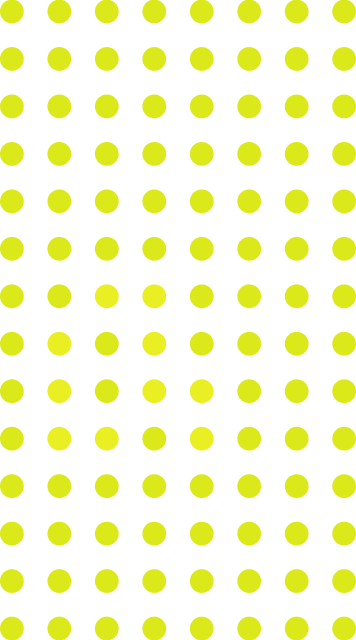
A Shadertoy shader for this pattern:

```glsl
// 1 inside a disc of the given radius, softened over one pixel
float disc(vec2 p, float radius, float pixel) {
    return clamp(0.5 + (radius - length(p)) / pixel, 0.0, 1.0);
}

// Scattered brighter dots within a four by four block of cells
float brightCell(vec2 cell) {
    vec2 q = cell + 3.0;
    bool inBlock = all(greaterThanEqual(q, vec2(-0.5))) && all(lessThan(q, vec2(3.5)));
    float order = mod(3.0 * q.x + 2.0 * q.y, 8.0);
    return inBlock && order < 4.5 ? 1.0 : 0.0;
}

void mainImage(out vec4 fragColor, in vec2 fragCoord) {
    // One unit is a dot radius; the canvas is 30 units wide
    float pixel = 30.0 / iResolution.x;
    vec2 p = (fragCoord - 0.5 * iResolution.xy) * pixel;

    // Square grid of 8 by 14 dots, four radii apart
    vec2 cell = floor(p / 4.0);
    vec2 local = p - 4.0 * (cell + 0.5);
    float insideRows = step(abs(cell.y + 0.5), 7.0);
    float coverage = disc(local, 1.0, pixel) * insideRows;

    // Lime dots on white
    vec3 dotColor = mix(vec3(0.86, 0.914, 0.10), vec3(0.918, 0.937, 0.14), brightCell(cell));
    fragColor = vec4(mix(vec3(1.0), dotColor, coverage), 1.0);
}
```
